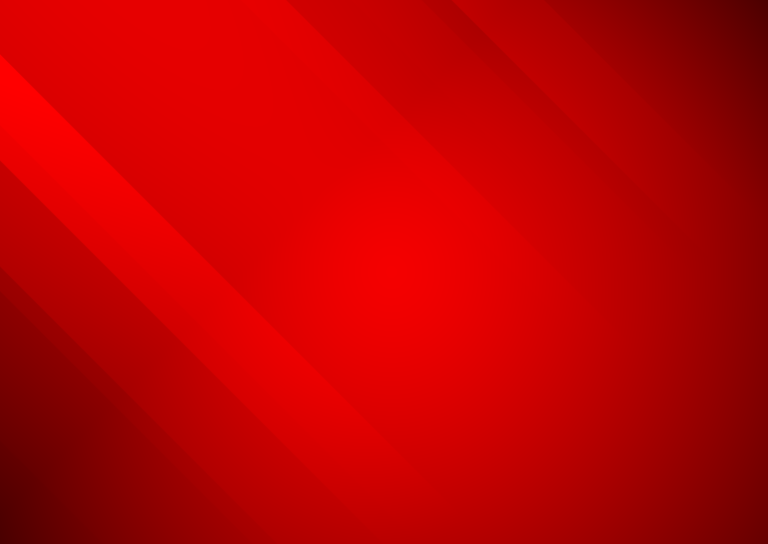
A Shadertoy shader for this background:

```glsl
// Red backdrop: a soft central glow crossed by translucent diagonal bands.

const vec2 GLOW_CENTER = vec2(0.72, 0.50);
const vec2 GLOW_STRETCH = vec2(1.1, 1.0);
const int BAND_COUNT = 12;

// Edge offsets across the diagonal, with the change of tone at each edge.
const vec2 BAND_EDGES[BAND_COUNT] = vec2[](
    vec2(-0.810,  0.020), vec2(-0.535,  0.055), vec2(-0.490,  0.105),
    vec2(-0.295,  0.160), vec2(-0.230,  0.030), vec2(-0.100, -0.170),
    vec2( 0.443,  0.020), vec2( 0.526, -0.105), vec2( 0.646,  0.010),
    vec2( 0.775, -0.050), vec2( 0.830,  0.150), vec2( 1.000, -0.090));
const float FIRST_BAND_TONE = -0.20;

// Brightness falling away from the glow center.
float radialGlow(vec2 p, vec2 center, vec2 stretch) {
    float radius = length((p - center) * stretch);
    return 0.96 - 0.64 * pow(radius, 1.4);
}

// Light entering from the upper left corner.
float cornerLight(float along, float reach) {
    return 0.5 * pow(max(1.0 - along / reach, 0.0), 1.2);
}

// Sum of the band edges crossed so far.
float bandTone(float across, float softness) {
    float tone = FIRST_BAND_TONE;
    for (int i = 0; i < BAND_COUNT; i++) {
        vec2 edge = BAND_EDGES[i];
        tone += edge.y * smoothstep(-softness, softness, across - edge.x);
    }
    return tone;
}

void mainImage(out vec4 fragColor, in vec2 fragCoord) {
    vec2 p = fragCoord / iResolution.y;
    float down = 1.0 - p.y;
    float across = p.x - down;
    float along = p.x + down;
    float softness = 1.2 / iResolution.y;

    float red = radialGlow(p, GLOW_CENTER, GLOW_STRETCH);
    red += cornerLight(along, 0.95);

    // Bands dissolve toward the lower right.
    float bandFade = max(1.0 - along / 1.8, 0.0);
    red += bandTone(across, softness) * bandFade;

    // Shade gathering in the upper right corner.
    red -= 0.22 * max(across - 1.0, 0.0);

    fragColor = vec4(clamp(red, 0.0, 1.0), 0.0, 0.0, 1.0);
}
```
